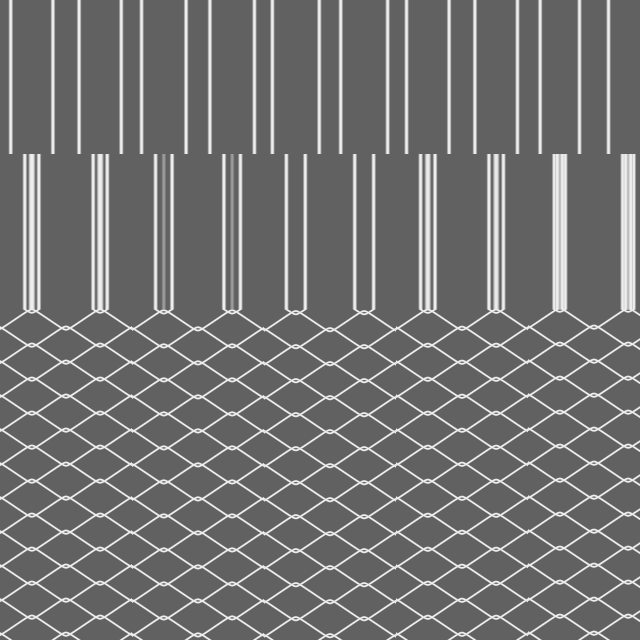
Reproduce this pattern procedurally as a three.js fragment shader.

```glsl
// Pale chain-link mesh whose upper edge is smeared into two bands of vertical stripes.
varying vec2 vUv;

const vec3 BACKGROUND = vec3(0.38);
const vec3 WIRE = vec3(0.935);

const float TILE_WIDTH = 0.20625;             // panels crop the mesh slightly
const vec2 LINK_PITCH = vec2(0.0534, 0.05313);
const float NODE_HEIGHT = 0.5139;             // a row of interlocked bends
const float MESH_TOP = 0.5169;
const float STRIPE_SPLIT = 0.7591;
const float LOWER_SLICE = 0.5167;
const float UPPER_SLICE = 0.5314;

// Small downward slip of each vertical panel.
float panelSlip(float panel) {
  float pixels = 0.95 * panel - 2.7 * step(2.5, panel) - 2.25 * step(3.5, panel);
  return pixels / 768.0;
}

// Distance to two rounded bends hooked around the node at the origin.
float hookedWires(vec2 p, float slope, float bendRadius, float crossing) {
  float arm = length(vec2(p.x, bendRadius));
  float height = slope * (arm - length(vec2(crossing, bendRadius)));
  float steepness = slope * p.x / arm;
  return abs(abs(p.y) - abs(height)) / sqrt(1.0 + steepness * steepness);
}

// Staggered nodes inside repeated panels.
float chainLink(vec2 p) {
  float panel = floor(p.x / TILE_WIDTH);
  float localX = p.x - (panel + 0.5) * TILE_WIDTH;
  float column = floor(localX / LINK_PITCH.x + 0.5);
  float stagger = 0.5 * (1.0 - mod(abs(column), 2.0));
  float row = (p.y + panelSlip(panel) - NODE_HEIGHT) / LINK_PITCH.y + stagger;
  vec2 fromNode = vec2(localX - column * LINK_PITCH.x,
                       (fract(row + 0.5) - 0.5) * LINK_PITCH.y);
  return hookedWires(fromNode, 0.685, 0.0039, 0.0065);
}

// Freeze the sampled height to stretch single rows into stripes.
float smearHeight(float y) {
  if (y > STRIPE_SPLIT) return UPPER_SLICE;
  return y > MESH_TOP ? LOWER_SLICE : y;
}

void main() {
  float wireDistance = chainLink(vec2(vUv.x, smearHeight(vUv.y)));
  float coverage = 1.0 - smoothstep(0.0003, 0.0025, wireDistance);
  gl_FragColor = vec4(mix(BACKGROUND, WIRE, coverage), 1.0);
}
```
